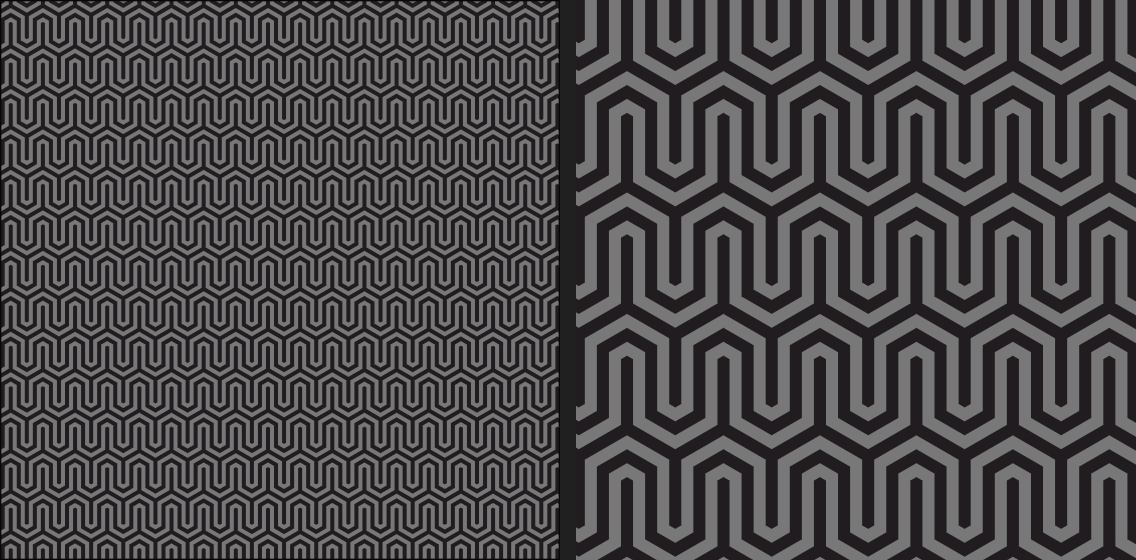
Left: the whole. Right: its middle third, enlarged.
Give the GLSL for this pattern, as a three.js fragment shader.

```glsl
varying vec2 vUv;

const vec2 PERIOD = vec2(0.05742, 0.07227);   // one arch across, one row up
const vec2 PEAK = vec2(0.3637, 0.6285);       // a peak of the zigzag between rows
const float SLOPE = 0.577;                    // steepness of the chevrons
const float STRIPE = PERIOD.x / 8.0;          // width of every line
const float BORDER = 0.0024;
const vec3 DARK = vec3(0.13, 0.11, 0.12);
const vec3 GREY = vec3(0.47, 0.47, 0.47);
const vec3 EDGE = vec3(0.03, 0.03, 0.03);

// Distance from the stem of the nearest arch or cup, out to the row's zigzag
float nestedDistance(vec2 p) {
  float halfWidth = 0.5 * PERIOD.x;
  float across = abs(mod(p.x + halfWidth, PERIOD.x) - halfWidth);
  float depth = mod(-p.y - SLOPE * across, PERIOD.y);

  // The upper half of a row holds arches, the lower half inverted cups
  bool isArch = depth < 0.5 * PERIOD.y;
  float fromStem = isArch ? across : halfWidth - across;
  float fromZigzag = min(depth, PERIOD.y - depth) * inversesqrt(1.0 + SLOPE * SLOPE);
  return max(fromStem, halfWidth - fromZigzag);
}

// Signed distance to the grey lines, negative inside
float greyLines(float d) {
  return abs(mod(d, 2.0 * STRIPE) - STRIPE) - 0.5 * STRIPE;
}

float coverage(float d, float pixel) {
  return clamp(0.5 - d / pixel, 0.0, 1.0);
}

void main() {
  float pixel = max(fwidth(vUv.x), 1e-5);

  // Interlocking lines
  float line = greyLines(nestedDistance(vUv - PEAK));
  vec3 color = mix(DARK, GREY, coverage(line, pixel));

  // Thin frame
  vec2 inset = min(vUv, 1.0 - vUv);
  float frame = min(inset.x, inset.y) - BORDER;
  color = mix(color, EDGE, coverage(frame, pixel));

  gl_FragColor = vec4(color, 1.0);
}
```
